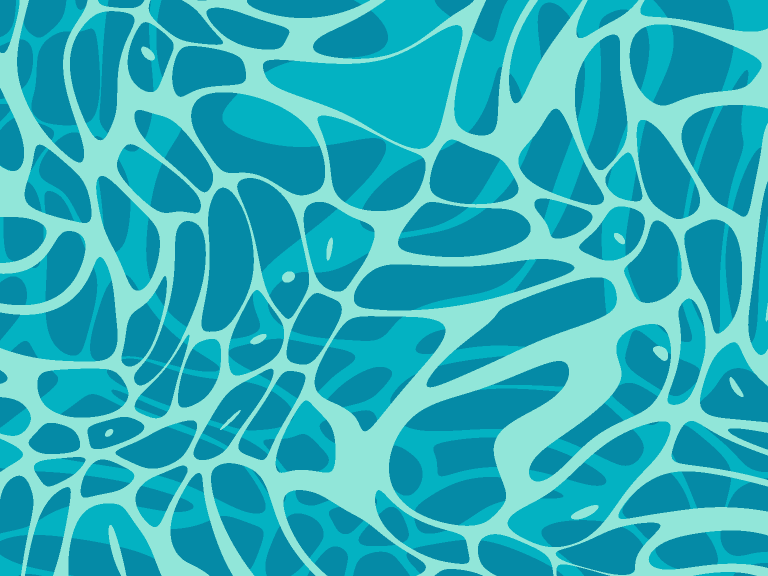
Reproduce this texture procedurally as a WebGL 1 fragment shader.

```glsl
precision highp float;

uniform vec2 u_resolution;

#define WEB_CELLS 6.8
#define SHADE_CELLS 5.8
#define WEB_WIDTH 0.051
#define SHADE_WIDTH 0.064
#define WIDTH_VARIATION 0.09
#define CORNER_SHARPNESS 12.0
#define SWIRL 0.5
#define RIPPLE 0.1
#define GLINT_CHANCE 0.22

const vec3 DEEP = vec3(0.02, 0.54, 0.65);
const vec3 SHALLOW = vec3(0.01, 0.70, 0.76);
const vec3 FOAM = vec3(0.57, 0.90, 0.85);

vec2 hash2(vec2 p) {
  vec2 q = vec2(dot(p, vec2(127.1, 311.7)), dot(p, vec2(269.5, 183.3)));
  return fract(sin(q) * 43758.55);
}

float cornerSlope(vec2 cell, vec2 offset) {
  float angle = 6.2832 * hash2(cell).x;
  return dot(vec2(cos(angle), sin(angle)), offset);
}

float gradientNoise(vec2 p) {
  vec2 i = floor(p), f = fract(p);
  vec2 u = f * f * f * (f * (f * 6.0 - 15.0) + 10.0);
  vec2 e = vec2(1.0, 0.0);
  return mix(mix(cornerSlope(i, f), cornerSlope(i + e.xy, f - e.xy), u.x),
             mix(cornerSlope(i + e.yx, f - e.yx), cornerSlope(i + e.xx, f - e.xx), u.x), u.y);
}

vec2 noise2(vec2 p) {
  return vec2(gradientNoise(p), gradientNoise(p + vec2(37.2, 11.8)));
}

// Bends the plane into broad swirls with smaller ripples
vec2 swirl(vec2 p) {
  p += SWIRL * noise2(p * 1.7);
  return p + RIPPLE * noise2(p * 4.0 + 5.3);
}

vec2 site(vec2 cell) {
  return cell + 0.06 + 0.88 * hash2(cell);
}

// Rounded Voronoi cells: x = border distance, yz = offset to site, w = cell id
vec4 roundedCells(vec2 p) {
  vec2 base = floor(p), home = base, toHome = vec2(9.0);
  for (int y = -1; y <= 1; y++) {
    for (int x = -1; x <= 1; x++) {
      vec2 cell = base + vec2(float(x), float(y));
      vec2 toSite = site(cell) - p;
      if (dot(toSite, toSite) < dot(toHome, toHome)) {
        toHome = toSite;
        home = cell;
      }
    }
  }
  float sum = 0.0;
  for (int y = -2; y <= 2; y++) {
    for (int x = -2; x <= 2; x++) {
      vec2 toSite = site(home + vec2(float(x), float(y))) - p;
      vec2 across = toSite - toHome;
      if (dot(across, across) > 0.0001) {
        float border = dot(0.5 * (toHome + toSite), normalize(across));
        sum += exp(-CORNER_SHARPNESS * border);
      }
    }
  }
  return vec4(-log(sum) / CORNER_SHARPNESS, toHome, hash2(home + 71.3).x);
}

// Small rounded highlight inside some of the cells
bool isGlint(vec4 cell) {
  float angle = cell.w * 40.0;
  vec2 axis = vec2(cos(angle), sin(angle));
  vec2 q = vec2(dot(cell.yz, axis), 2.6 * dot(cell.yz, vec2(-axis.y, axis.x)));
  return cell.w < GLINT_CHANCE && length(q) < 0.14;
}

vec3 waterColor(vec2 p) {
  float webWidth = WEB_WIDTH + WIDTH_VARIATION * gradientNoise(p * 3.5 + 19.0);
  vec4 web = roundedCells(WEB_CELLS * swirl(p + 3.1));
  if (web.x < max(webWidth, 0.014) || isGlint(web)) return FOAM;

  float shadeWidth = SHADE_WIDTH + 1.5 * WIDTH_VARIATION * gradientNoise(p * 4.0 + 43.0);
  vec4 shade = roundedCells(SHADE_CELLS * swirl(p + vec2(14.7, 8.2)));
  return shade.x < max(shadeWidth, 0.01) ? SHALLOW : DEEP;
}

void main() {
  // Four samples per pixel keep the edges smooth
  vec3 color = vec3(0.0);
  for (int y = 0; y < 2; y++) {
    for (int x = 0; x < 2; x++) {
      vec2 jitter = 0.5 * vec2(float(x), float(y)) - 0.25;
      color += 0.25 * waterColor((gl_FragCoord.xy + jitter) / u_resolution.y);
    }
  }
  gl_FragColor = vec4(color, 1.0);
}
```
